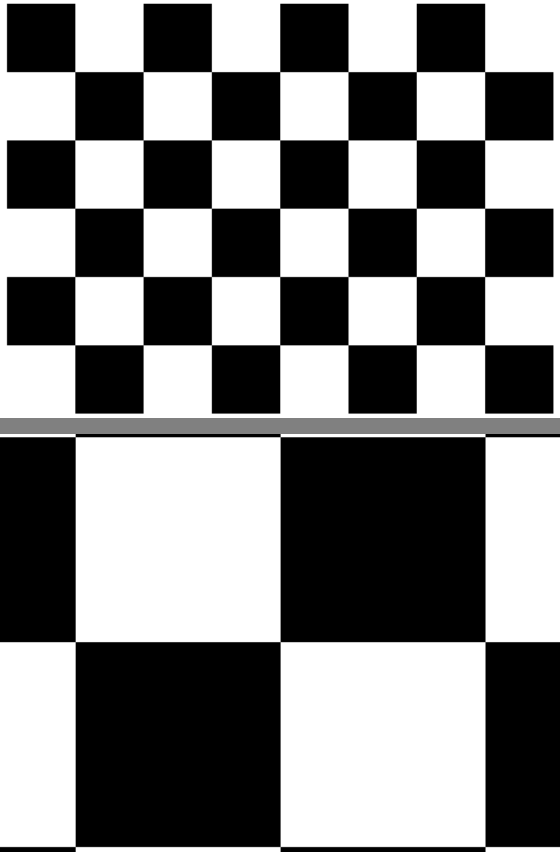
Top, the full canvas; bottom, a detail of the centre.
Reproduce this pattern procedurally as a WebGL 2 fragment shader.

```glsl
#version 300 es
precision highp float;
// Black and white checkerboard, 8 by 6 squares, with a thin white margin.

#define GRID vec2(8.0, 6.0)         // squares across and down
#define CELL 0.1634                 // side of a square, in canvas heights
#define OFFSET vec2(0.0005, 0.0007) // board centre relative to canvas centre
#define SOFTNESS 1.3                // edge blend width, in pixels
#define INK vec3(0.0)
#define PAPER vec3(1.0)

uniform vec2 u_resolution;
out vec4 outColor;

// Square wave of +1 and -1 per cell, blended across each grid line.
vec2 softSquareWave(vec2 p, float blend) {
    vec2 parity = 1.0 - 2.0 * mod(floor(p), 2.0);
    vec2 toLine = 0.5 - abs(fract(p) - 0.5);
    return parity * clamp(2.0 * toLine / blend, 0.0, 1.0);
}

// Coverage of the board rectangle, 1 inside and 0 in the margin.
float boardMask(vec2 p, float blend) {
    vec2 inside = 0.5 * GRID - abs(p - 0.5 * GRID);
    vec2 cover = clamp(inside / blend + 0.5, 0.0, 1.0);
    return cover.x * cover.y;
}

void main() {
    // Board coordinates: one unit per square, origin at its lower left
    vec2 uv = (gl_FragCoord.xy - 0.5 * u_resolution) / u_resolution.y;
    vec2 p = (uv - OFFSET) / CELL + 0.5 * GRID;
    float blend = SOFTNESS / (u_resolution.y * CELL);

    // Squares with an odd column plus row are inked
    vec2 wave = softSquareWave(p, blend);
    float checker = 0.5 - 0.5 * wave.x * wave.y;

    // Outer edges fade by the mask alone, so sample the pattern just inside
    vec2 q = clamp(p, vec2(0.5 * blend), GRID - 0.5 * blend);
    vec2 edgeWave = softSquareWave(q, blend);
    checker = 0.5 - 0.5 * edgeWave.x * edgeWave.y;

    outColor = vec4(mix(PAPER, INK, checker * boardMask(p, blend)), 1.0);
}
```
